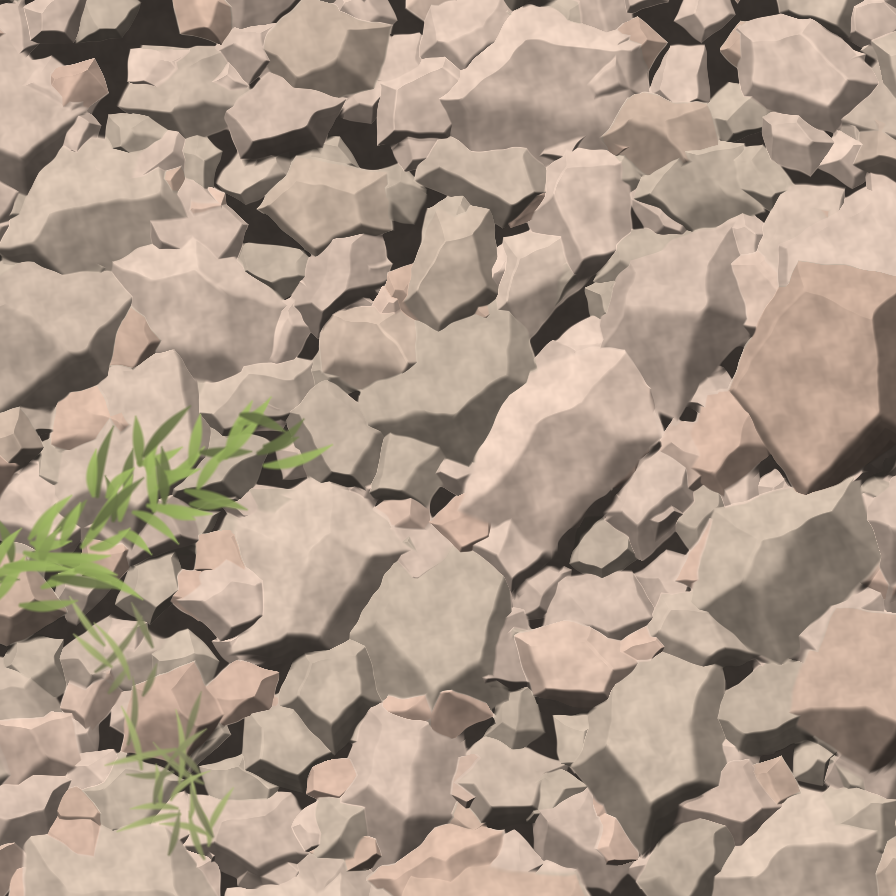
Write a Shadertoy shader that draws this texture.

```glsl
#define STONE_SIZE 0.205
#define AMBIENT 0.25
#define SUN_GAIN 0.93
#define SUN vec3(-0.20, 0.62, 0.80)
#define TAN vec3(0.87, 0.775, 0.71)
#define GREY vec3(0.79, 0.72, 0.65)
#define RUST vec3(0.85, 0.71, 0.63)
#define LEAF_LIGHT vec3(0.61, 0.70, 0.38)
#define LEAF_DARK vec3(0.41, 0.45, 0.28)
#define SOFTNESS 0.0022
#define BLADES 84
#define GRID mat2(0.857, 0.515, -0.515, 0.857)

struct Surface { float height; vec2 slope; vec3 id; };

vec3 hash3(vec2 p) {
    vec3 q = fract(p.xyx * vec3(0.1031, 0.1030, 0.0973));
    q += dot(q, q.yxz + 33.33);
    return fract((q.xxy + q.yzz) * q.zyx);
}

// Layered sines, each octave turned and bent by the other axis
float grain(vec2 p) {
    float sum = 0.0, amp = 0.55;
    for (int i = 0; i < 4; i++) {
        p = mat2(1.1, 1.46, -1.46, 1.1) * p + 2.7;
        sum += amp * sin(p.x + 1.7 * sin(p.y * 0.8 + sum));
        amp *= 0.7;
    }
    return sum;
}

// One scattered layer of faceted stones on a turned grid, joined by a smooth maximum
void addLayer(inout Surface top, vec2 p, float size, float density, float seed) {
    p = GRID * p;
    vec2 cell = floor(p / size - 0.5);
    for (int k = 0; k < 4; k++) {
        vec2 g = cell + vec2(k % 2, k / 2);
        vec3 r = hash3(g + seed);
        vec2 d = p / size - g - 0.5 - 0.54 * (r.xy - 0.5);
        // Fewer stones of a layer towards the top of the canvas
        if (r.z > density - 0.7 * (g * GRID).y * size || dot(d, d) > 0.54) continue;

        vec3 v = hash3(g + seed + 47.0);
        float a = (fract(v.x * 5.3) - 0.5) * 2.2 - 0.85, c = cos(a), s = sin(a);
        mat2 turn = mat2(c, s, -s, c);
        vec2 stretch = vec2(0.86, 1.18);
        vec2 q = (turn * d) * stretch;

        // Tilted top face cut by five side faces
        vec2 slope = (v.yz - 0.5) * 0.65;
        float h = 0.23 + 0.13 * r.x + dot(q, slope);
        vec2 n = turn * vec2(c, s);
        for (int m = 0; m < 5; m++) {
            n = mat2(0.309, 0.951, -0.951, 0.309) * n;
            float f = fract(v.y * 7.3 + float(m) * (0.618 + v.z * 3.7));
            float steep = mix(0.55, 2.0, fract(f * 9.7));
            float side = (mix(0.40, 0.58, f) - dot(q, n)) * steep;
            slope = mix(slope, -n * steep, smoothstep(-0.035, 0.035, h - side));
            h = min(h, side);
        }
        if (h <= 0.0) continue;
        float height = size * (h + 0.22 * v.y);
        float over = smoothstep(-SOFTNESS, SOFTNESS, height - top.height);
        over *= smoothstep(0.0, 0.04, h);
        top.height = mix(top.height, height, over);
        top.slope = mix(top.slope, (slope * stretch) * turn * GRID, over);
        top.id = mix(top.id, v, over);
    }
}

void addLargeStones(inout Surface top, vec2 p) {
    addLayer(top, p, STONE_SIZE * 0.57, 1.5, 23.0);
    addLayer(top, p, STONE_SIZE, 0.95, 5.0);
}

vec3 shadeStones(vec2 p) {
    // Chipped outlines
    p += 0.0035 * vec2(grain(p * 14.0), grain(p * 14.0 + 9.0));
    Surface s = Surface(-0.01, vec2(0.0), vec3(0.5));
    addLayer(s, p, STONE_SIZE * 0.35, 2.0, 11.0);
    addLargeStones(s, p);

    // Cast shadow of the larger stones, sampled towards the sun
    vec3 sun = normalize(SUN);
    float run = length(sun.xy), blocked = -1.0, reach = 0.010;
    for (int i = 0; i < 3; i++) {
        Surface caster = Surface(-0.01, vec2(0.0), vec3(0.5));
        addLargeStones(caster, p + sun.xy / run * reach);
        blocked = max(blocked, caster.height - s.height - reach * sun.z / run);
        reach = reach * 1.7 + 0.003;
    }
    float lit = 1.0 - smoothstep(-0.003, 0.011, blocked);

    // Rough facets and dim crevices
    vec2 bump = 0.11 * vec2(grain(p * 30.0 + 3.0), grain(p * 30.0 + 17.0));
    vec3 normal = normalize(vec3(-s.slope - bump, 1.0));
    float crevice = smoothstep(-0.010, 0.010, s.height);
    float diffuse = max(0.84 * dot(normal, sun) + 0.16, 0.0);
    float light = AMBIENT + SUN_GAIN * diffuse * lit * crevice;

    // Stone colours
    vec3 albedo = mix(TAN, GREY, smoothstep(0.45, 0.85, s.id.x));
    albedo = mix(albedo, RUST, 0.7 * smoothstep(0.72, 0.9, s.id.y));
    albedo *= 0.93 + 0.12 * s.id.z + 0.045 * grain(p * 48.0);
    return albedo * min(light, 1.02);
}

// Curved tapering blades: a leafy band and a drier tuft below it
vec3 addGrass(vec3 color, vec2 p) {
    if (p.x > 0.45 || p.y > 0.68) return color;
    for (int i = 0; i < BLADES; i++) {
        vec3 r = hash3(vec2(float(i) * 7.3, 31.0));
        bool dry = i % 3 == 0;
        vec2 root = dry ? mix(vec2(0.13, 0.28), vec2(0.22, 0.05), r.x)
                        : mix(vec2(-0.03, 0.34), vec2(0.29, 0.52), r.x);
        vec2 d = p - root - (fract(r.yz * 17.0) - 0.5) * 0.06;
        if (dot(d, d) > 0.012) continue;
        vec3 v = hash3(vec2(float(i) * 5.7, 71.0));
        float angle = dry ? mix(0.6, 3.6, r.z) : mix(-0.4, 1.9, r.z);
        float len = mix(0.035, 0.08, v.x);
        vec2 dir = vec2(cos(angle), sin(angle)), across = vec2(-dir.y, dir.x);
        float t = clamp(dot(d, dir) / len, 0.0, 1.0);
        d -= dir * t * len + across * (v.z - 0.5) * 0.05 * t * t;
        float width = (dry ? 0.0038 : 0.0062) * sin(3.14 * (0.12 + 0.85 * t));
        float mask = smoothstep(SOFTNESS, -SOFTNESS, length(d) - width);
        vec3 leaf = mix(LEAF_DARK, LEAF_LIGHT, smoothstep(0.3, 0.65, v.y));
        if (dry) leaf = mix(leaf, TAN * 0.85, 0.3);
        color = mix(color, leaf * (0.88 + 0.2 * t), 0.92 * mask);
    }
    return color;
}

void mainImage(out vec4 fragColor, in vec2 fragCoord) {
    vec2 p = fragCoord / iResolution.y;
    fragColor = vec4(addGrass(shadeStones(p), p), 1.0);
}
```
